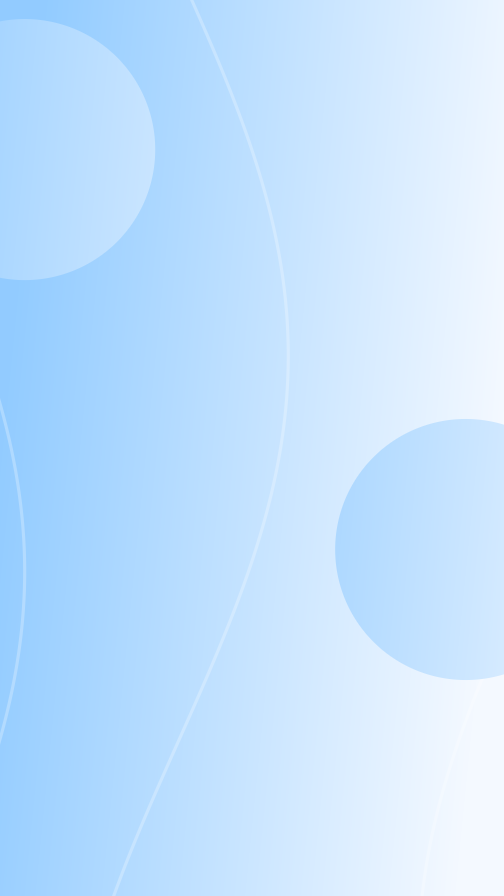
A WebGL 1 fragment shader for this background:

```glsl
precision highp float;
// Soft sky-blue backdrop: a tilted gradient from deep to pale blue, three
// thin pale waves and two flat discs that carry gradients of their own.
// Lengths are in canvas widths, with the origin at the lower left.

uniform vec2 u_resolution;

const vec3 DEEP_BLUE = vec3(0.572, 0.797, 1.0);
const vec3 PALE_BLUE = vec3(0.958, 0.976, 1.0);
const float TILT = 0.10;            // how much the gradient pales downwards
const float MID_HEIGHT = 0.889;

const float DISC_RADIUS = 0.259;
const vec2 UPPER_DISC = vec2(0.049, 1.481);
const vec2 LOWER_DISC = vec2(0.924, 0.6875);
const vec2 UPPER_TONES = vec2(0.02, 0.56);   // tone at left and right rim
const vec2 LOWER_TONES = vec2(0.28, 0.86);

const float WAVE_HEIGHT = 0.2176;
const float WAVE_FREQUENCY = 2.056;
const float WAVE_HALF_WIDTH = 0.0031;
const float WAVE_OPACITY = 0.26;
const vec2 LEFT_CREST = vec2(0.049, 0.644);
const vec2 MIDDLE_CREST = vec2(0.572, 1.072);
const vec2 RIGHT_CREST = vec2(1.266, 1.407);

// Blue ramp shared by the backdrop and the discs
vec3 ramp(float tone) {
  return mix(DEEP_BLUE, PALE_BLUE, clamp(tone, 0.0, 1.0));
}

// Antialiased coverage of a signed distance
float coverage(float dist) {
  return clamp(0.5 - dist * u_resolution.x, 0.0, 1.0);
}

// Thin upright cosine wave whose rightmost point is the crest
float wave(vec2 p, vec2 crest) {
  float phase = WAVE_FREQUENCY * (p.y - crest.y);
  float offset = p.x - crest.x + WAVE_HEIGHT * (1.0 - cos(phase));
  float slope = WAVE_HEIGHT * WAVE_FREQUENCY * sin(phase);
  float dist = abs(offset) / sqrt(1.0 + slope * slope);
  return coverage(dist - WAVE_HALF_WIDTH);
}

// Disc filled with a left-to-right gradient
vec3 addDisc(vec3 color, vec2 p, vec2 center, vec2 tones) {
  vec2 q = p - center;
  float across = 0.5 + 0.5 * (q.x - TILT * q.y) / DISC_RADIUS;
  vec3 fill = ramp(mix(tones.x, tones.y, across));
  return mix(color, fill, coverage(length(q) - DISC_RADIUS));
}

void main() {
  vec2 p = gl_FragCoord.xy / u_resolution.x;

  // Backdrop
  vec3 color = ramp(p.x - TILT * (p.y - MID_HEIGHT));

  // Waves
  float lines = max(wave(p, LEFT_CREST), wave(p, MIDDLE_CREST));
  lines = max(lines, wave(p, RIGHT_CREST));
  color = mix(color, vec3(1.0), WAVE_OPACITY * lines);

  // Discs
  color = addDisc(color, p, UPPER_DISC, UPPER_TONES);
  color = addDisc(color, p, LOWER_DISC, LOWER_TONES);

  gl_FragColor = vec4(color, 1.0);
}
```
